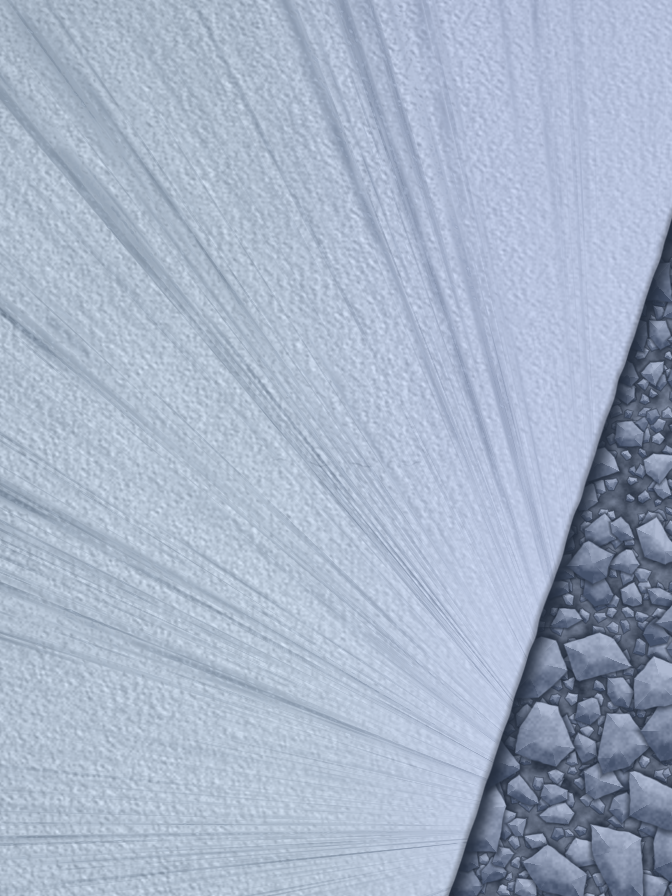
Give the GLSL for this texture, as a Shadertoy shader.

```glsl
// A pale plaster wall with fine streaks fanning from one point, beside a slope of broken stone.
// Streaks are thresholded noise over the angle about the fan centre; stones are hashed
// convex polygons with bevelled sides, painted from fine gravel up to large rocks.
#define FAN_CENTRE vec2(0.684, 0.076)
#define EDGE_FOOT 0.501
#define EDGE_SLOPE 0.331
#define STREAK_DEPTH 0.21
#define GRAIN_DEPTH 0.13
#define WALL_GREY vec3(0.690, 0.745, 0.810)
#define WALL_BLUE vec3(0.705, 0.750, 0.855)
#define STONE_LIGHT vec3(0.640, 0.685, 0.780)
#define STONE_DARK vec3(0.270, 0.320, 0.420)
#define GAP_COLOUR vec3(0.125, 0.160, 0.220)

float hash(vec2 p) {
    return fract(sin(dot(p, vec2(127.1, 311.7))) * 43758.5453);
}

vec2 hash2(vec2 p) {
    return vec2(hash(p), hash(p + 37.3));
}

float noise(vec2 p) {
    vec2 i = floor(p), f = fract(p);
    f = f * f * (3.0 - 2.0 * f);
    return mix(mix(hash(i), hash(i + vec2(1, 0)), f.x),
               mix(hash(i + vec2(0, 1)), hash(i + vec2(1, 1)), f.x), f.y);
}

float fbm(vec2 p) {
    float sum = 0.0, amp = 0.5;
    for (int i = 0; i < 4; i++) {
        sum += amp * noise(p);
        p = p * 2.03 + 11.7;
        amp *= 0.5;
    }
    return sum;
}

// Darkness of the brushed lines at angle a and radius r; grain roughens their borders
float streaks(float a, float r, float grain, float px) {
    float sum = 0.0, freq = 65.0;
    float cluster = 0.35 + 0.9 * smoothstep(0.2, 0.8, noise(vec2(a * 17.0, r * 1.5)));
    for (int i = 0; i < 4; i++) {
        float n = noise(vec2(a * freq, r * 2.2 + freq));
        float resolved = smoothstep(0.5, 1.8, r / (freq * px));
        float broken = 0.45 + 0.55 * smoothstep(0.25, 0.6, noise(vec2(a * freq, r * 22.0)));
        sum += 0.36 * resolved * broken * smoothstep(0.58, 0.9, n + 0.18 * grain);
        freq *= 1.6;
    }
    // Stronger scored lines at regular angles, broken along their length
    float lineGap = abs(fract((a - 0.37) / 0.2) - 0.5) * 0.2;
    float broken = smoothstep(0.3, 0.6, noise(vec2(a * 60.0, r * 9.0)) + 0.2 * grain);
    sum += 0.55 * broken * step(0.37, a) * (1.0 - smoothstep(0.001, 0.005, lineGap));
    return min(sum * cluster, 0.95) * mix(0.5, 1.0, smoothstep(0.08, 0.4, a));
}

vec3 wall(vec2 p, float px) {
    vec2 d = p - FAN_CENTRE;
    float a = atan(-d.x, d.y), r = length(d);
    vec3 col = mix(WALL_GREY, WALL_BLUE, smoothstep(0.25, 0.62, p.x + 0.12 * (p.y - 0.5)));
    vec2 glow = p - vec2(0.45, 0.25);
    col += 0.04 * exp(-9.0 * dot(glow, glow));
    col -= 0.055 * smoothstep(0.5, 1.15, length(p - vec2(0.55, 0.3)));
    col += 0.03 * (fbm(p * 7.0) - 0.47) + 0.014;

    // Rough plaster: small relief lit from one side, over finer speckle
    vec2 q = mat2(0.8, 0.6, -0.6, 0.8) * p + 0.002 * fbm(p * 90.0);
    vec2 cells = vec2(210.0, 270.0);
    float grain = noise(q * cells) - noise((q + vec2(0.002, 0.003)) * cells);
    grain += 0.75 * (noise(p * 390.0) - 0.5);
    float rough = mix(0.5, 1.0, smoothstep(0.15, 0.55, r)) * mix(1.0, 0.55, smoothstep(0.4, 0.65, p.x));
    col += GRAIN_DEPTH * grain * rough;
    col -= STREAK_DEPTH * streaks(a, r, grain, px) * vec3(1.0, 0.97, 0.93);

    // Hairline crack across the middle
    float crackY = 0.484 + 0.018 * (fbm(vec2(p.x * 50.0, 2.0)) - 0.5);
    float span = smoothstep(0.27, 0.33, p.x) * (1.0 - smoothstep(0.45, 0.52, p.x));
    span *= smoothstep(0.3, 0.6, noise(p * 80.0));
    return col - 0.08 * span * (1.0 - smoothstep(0.0, 0.002, abs(p.y - crackY)));
}

// Paints one layer of stones over col; density is the share of filled cells
void stoneLayer(inout vec3 col, vec2 p, float scale, float density, float px) {
    vec2 cell = floor(p * scale);
    vec2 chip = 0.10 * (vec2(fbm(p * scale * 2.5), fbm(p * scale * 2.5 + 7.0)) - 0.47);
    for (int k = 0; k < 9; k++) {
        vec2 id = cell + vec2(k % 3 - 1, k / 3 - 1);
        vec2 seed = id + scale;
        if (hash(seed + 5.1) > density) continue;
        vec2 q = p * scale - id - 0.2 - 0.6 * hash2(seed) + chip;
        float radius = mix(0.34, 0.62, hash(seed + 9.4));
        float turn = 6.283 * hash(seed + 2.7), dist = -9.0;
        vec2 side = vec2(0);
        for (int j = 0; j < 6; j++) {
            float jf = float(j), angle = turn + 1.047 * (jf + 0.9 * hash(seed + jf * 3.3));
            vec2 dir = vec2(cos(angle), sin(angle));
            float plane = dot(q, dir) - radius * mix(0.5, 1.0, hash(seed + jf * 7.9));
            if (plane > dist) { dist = plane; side = dir; }
        }
        // Contact shadow, tilted top, then sides lit from above
        col = mix(col, GAP_COLOUR, 0.7 * (1.0 - smoothstep(-0.02, 0.11, dist)));
        float bevel = smoothstep(-0.24, -0.10, dist + 0.1 * hash(seed + side));
        float tone = 0.42 + 0.4 * hash(seed + 4.6) + 0.4 * dot(q, vec2(0.3, 0.7));
        tone += bevel * (0.33 * dot(side, vec2(0.3, 0.9)) - 0.12);
        tone += 0.5 * (fbm(p * 75.0 + seed) - 0.47) + 0.2 * (noise(p * 330.0) - 0.5);
        vec3 stone = mix(STONE_DARK, STONE_LIGHT, clamp(tone, 0.0, 1.1));
        col = mix(col, stone, 1.0 - smoothstep(-px * scale, px * scale, dist));
    }
}

vec3 rubble(vec2 p, float edge, float px) {
    vec3 col = mix(GAP_COLOUR, STONE_LIGHT, fbm(p * 70.0) * 0.85);
    stoneLayer(col, p, 62.0, 0.8, px);
    stoneLayer(col, p, 28.0, 0.75, px);
    stoneLayer(col, p, 14.0, mix(0.75, 0.45, smoothstep(0.25, 0.5, p.y)), px);
    return mix(GAP_COLOUR, col, 0.15 + 0.85 * smoothstep(0.0, 0.026, edge));
}

void mainImage(out vec4 fragColor, in vec2 fragCoord) {
    vec2 p = fragCoord / iResolution.y;
    float px = 1.0 / iResolution.y;
    float edge = (p.x - EDGE_FOOT - EDGE_SLOPE * p.y) / length(vec2(1.0, EDGE_SLOPE));
    edge += 0.003 * (noise(p * 45.0) - 0.5);
    vec3 col = wall(p, px);
    col *= 1.0 - 0.3 * smoothstep(-0.008, 0.0, edge);
    if (edge > -2.0 * px) col = mix(col, rubble(p, edge, px), smoothstep(-px, px, edge));
    fragColor = vec4(clamp(col, 0.0, 1.0), 1.0);
}
```
